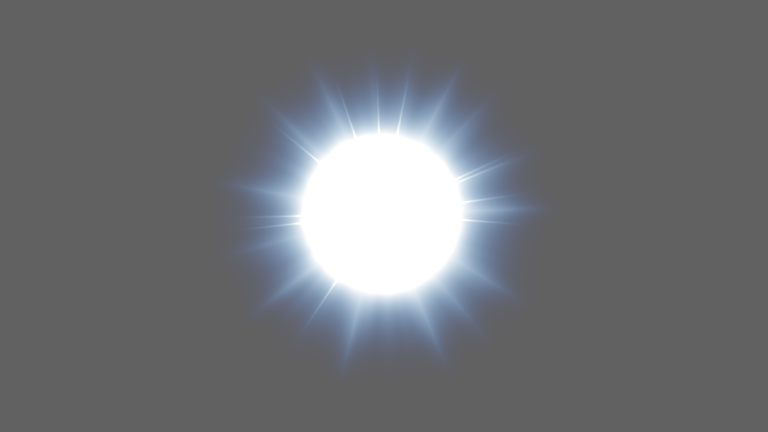
Reproduce this background procedurally as a Shadertoy shader.

```glsl
// A white burst of light with blue rays, glowing on a plain grey ground.

const vec3 GROUND = vec3(0.38);
const vec3 FALLOFF = vec3(1.5, 1.0, 0.62); // red fades first, blue last
const vec2 BURST_CENTER = vec2(-0.005, 0.005);
const float CORE_RADIUS = 0.184;
const float TAU = 6.2831853;

// Broad rays: angle in degrees, strength
const vec2 BROAD[16] = vec2[16](
    vec2(2.0, 1.0), vec2(22.0, 0.5), vec2(47.0, 0.5), vec2(62.0, 0.95),
    vec2(79.0, 0.4), vec2(94.0, 0.25), vec2(115.0, 0.65), vec2(136.0, 0.65),
    vec2(169.0, 0.75), vec2(195.0, 0.5), vec2(218.0, 0.65), vec2(236.0, 0.2),
    vec2(256.0, 0.9), vec2(293.0, 0.85), vec2(310.0, 0.5), vec2(328.0, 0.75));

// Thin streaks: angle in degrees
const float THIN[11] = float[11](
    8.0, 22.5, 25.0, 79.0, 92.0, 109.0, 140.5, 181.5, 186.5, 236.0, 355.7);

vec2 hashGradient(vec2 cell) {
    float h = fract(sin(dot(cell, vec2(127.1, 311.7))) * 43758.5);
    return vec2(cos(h * TAU), sin(h * TAU));
}

float gradientNoise(vec2 p) {
    vec2 i = floor(p), f = p - i;
    vec2 u = f * f * f * (f * (f * 6.0 - 15.0) + 10.0);
    vec2 e = vec2(0.0, 1.0);
    float a = dot(hashGradient(i), f);
    float b = dot(hashGradient(i + e.yx), f - e.yx);
    float c = dot(hashGradient(i + e.xy), f - e.xy);
    float d = dot(hashGradient(i + e.yy), f - e.yy);
    return mix(mix(a, b, u.x), mix(c, d, u.x), u.y);
}

// Strength of the broad rays, which narrow away from the core
float broadRays(float angle, float radius) {
    float width = 0.13 * min(1.0, pow(CORE_RADIUS / radius, 1.3));
    float sum = 0.0;
    for (int i = 0; i < BROAD.length(); i++) {
        float offset = angle - radians(BROAD[i].x);
        offset -= TAU * round(offset / TAU);
        sum += BROAD[i].y * exp(-abs(offset) / width);
    }
    return sum;
}

// Fine straight streaks that fade outwards
float thinStreaks(vec2 p, float radius) {
    float sum = 0.0;
    for (int i = 0; i < THIN.length(); i++) {
        float a = radians(THIN[i]);
        vec2 dir = vec2(cos(a), sin(a));
        float across = (p.x * dir.y - p.y * dir.x) / 0.0024;
        sum += step(0.0, dot(p, dir)) * exp(-across * across);
    }
    return sum * (1.0 - smoothstep(0.19, 0.35, radius));
}

// Light of the burst: one at the core edge, zero far away
float burstLight(vec2 p) {
    float radius = max(length(p), 0.001);
    vec2 dir = p / radius;
    float grain = gradientNoise(dir * 9.0 + 4.0);
    float reach = 0.8 + 0.9 * broadRays(atan(p.y, p.x), radius) + 0.12 * grain;
    float edge = CORE_RADIUS + 0.006 * gradientNoise(dir * 5.0);
    float x = max(radius - edge, 0.0) / reach;
    float glow = exp(-15.0 * x - 32.0 * x * x);
    glow *= 1.0 - smoothstep(0.27, 0.42, radius);
    return glow + 0.18 * thinStreaks(p, radius);
}

void mainImage(out vec4 fragColor, in vec2 fragCoord) {
    vec2 p = (fragCoord - 0.5 * iResolution.xy) / iResolution.y - BURST_CENTER;
    float light = burstLight(p);
    vec3 color = GROUND + (1.0 - GROUND) * pow(vec3(light), FALLOFF);
    fragColor = vec4(min(color, 1.0), 1.0);
}
```
